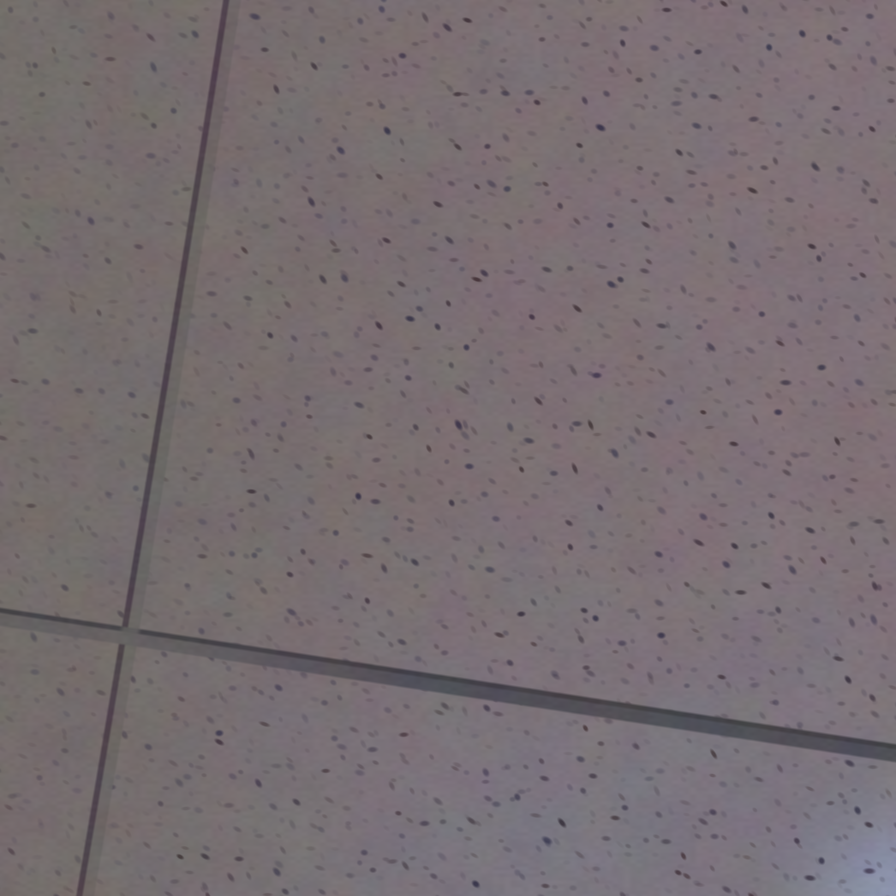
A WebGL 1 fragment shader for this texture:

```glsl
precision highp float;
// Suspended ceiling of flecked mineral tiles, seen at a slight tilt.
// Two slanted rails part the tiles; flecks are jittered ellipses on hashed
// grids, over a soft colour gradient with mottling and grain.

uniform vec2 u_resolution;

#define RAIL_HEIGHT 0.0200
#define RIM_WIDTH 0.0165
#define GROOVE_WIDTH 0.0068
#define FLECK_CELLS 29.0
#define FAINT_CELLS 36.0
#define FLECK_LENGTH 0.0058
#define FLECK_ANGLE -0.55
#define MOTTLE 0.022
#define GRAIN 0.020

const vec3 TILE_LEFT = vec3(0.455, 0.425, 0.420);
const vec3 TILE_RIGHT = vec3(0.500, 0.445, 0.468);
const vec3 TILE_LOW = vec3(0.480, 0.462, 0.500);
const vec3 RIM = vec3(0.415, 0.395, 0.390);
const vec3 GROOVE = vec3(0.290, 0.245, 0.285);
const vec3 RAIL_NEAR = vec3(0.400, 0.380, 0.385);
const vec3 RAIL_FAR = vec3(0.315, 0.312, 0.345);
const vec3 RAIL_SHADOW = vec3(0.255, 0.245, 0.265);

vec3 hash3(vec2 p) {
  vec3 q = fract(p.xyx * vec3(0.1031, 0.1030, 0.0973));
  q += dot(q, q.yxz + 33.33);
  return fract((q.xxy + q.yzz) * q.zyx);
}

// Smooth noise with three independent channels, centred on zero
vec3 noise3(vec2 p) {
  vec2 i = floor(p), f = fract(p);
  f = f * f * (3.0 - 2.0 * f);
  vec3 low = mix(hash3(i), hash3(i + vec2(1.0, 0.0)), f.x);
  vec3 high = mix(hash3(i + vec2(0.0, 1.0)), hash3(i + 1.0), f.x);
  return mix(low, high, f.y) - 0.5;
}

// Soft-edged strip covering lo < x < hi
float strip(float x, float lo, float hi, float soft) {
  return smoothstep(lo - soft, lo + soft, x)
       * (1.0 - smoothstep(hi - soft, hi + soft, x));
}

// Lay one grid of flecks over a colour
vec3 addFlecks(vec3 col, vec2 p, float cells, float size, float strength, float seed) {
  vec2 home = floor(p * cells);
  for (int y = -1; y <= 1; y++) {
    for (int x = -1; x <= 1; x++) {
      vec2 cell = home + vec2(float(x), float(y));
      vec3 place = hash3(cell + seed);
      vec3 look = hash3(cell + seed + 71.0);
      vec2 d = p - (cell + place.xy) / cells;
      float angle = FLECK_ANGLE + (place.z - 0.5) * 1.3;
      float c = cos(angle), s = sin(angle);
      vec2 axes = size * vec2(mix(0.65, 1.15, look.x), mix(0.42, 0.62, look.y));
      float r = length(vec2(c * d.x + s * d.y, c * d.y - s * d.x) / axes);
      float mask = 1.0 - smoothstep(0.35, 1.35, r);
      vec3 ink = mix(vec3(0.27, 0.21, 0.22), vec3(0.22, 0.21, 0.30), look.y);
      col = mix(col, ink, mask * strength * mix(0.25, 1.0, look.z * look.z));
    }
  }
  return col;
}

void main() {
  vec2 p = gl_FragCoord.xy / u_resolution;
  float soft = 0.0018;

  // Offsets from the two rails; the upright one bends very slightly
  float across = p.x - (0.0885 + 0.172 * p.y - 0.008 * p.y * p.y);
  float above = p.y - (0.3216 - 0.1523 * p.x);

  // Tile colour: warm left, pink right, bluish below, daylight in the corner
  vec3 col = mix(TILE_LEFT, TILE_RIGHT, smoothstep(0.0, 0.95, p.x));
  col = mix(col, TILE_LOW, (1.0 - smoothstep(0.0, 0.5, p.y)) * smoothstep(0.0, 0.7, p.x));
  float glow = 1.0 - smoothstep(0.0, 0.20, length(p - vec2(1.0, 0.0)));
  col += glow * glow * vec3(0.07, 0.12, 0.18);

  // Flecks, paler on the left-hand tiles
  float fade = mix(0.6, 1.0, smoothstep(-0.02, 0.15, across));
  col = addFlecks(col, p, FAINT_CELLS, FLECK_LENGTH * 0.85, 0.40 * fade, 137.0);
  col = addFlecks(col, p, FLECK_CELLS, FLECK_LENGTH, 0.95 * fade, 311.0);

  // Upright rail: pale rim beside a dark groove
  col = mix(col, RIM, strip(across, 0.0, RIM_WIDTH, soft) * 0.85);
  float groove = strip(across, -0.5 * GROOVE_WIDTH, 0.5 * GROOVE_WIDTH, soft);
  col = mix(col, GROOVE, groove * 0.9);

  // Level rail over it: darkens to the right, shadowed along its top edge
  vec3 rail = mix(RAIL_NEAR, RAIL_FAR, smoothstep(0.1, 0.55, p.x));
  float crossing = strip(across, -0.003, RIM_WIDTH, 0.004);
  float shadow = strip(above, -0.0055, 0.01, soft) * (1.0 - 0.75 * crossing);
  rail = mix(rail, RAIL_SHADOW, shadow * 0.85);
  col = mix(col, rail, strip(above, -RAIL_HEIGHT, 0.0, soft));

  // Colour mottling and fine horizontal grain
  col += MOTTLE * noise3(p * 24.0) + 0.6 * MOTTLE * noise3(p * 70.0 + 19.0);
  col += GRAIN * noise3(p * vec2(150.0, 260.0) + 43.0).x;

  gl_FragColor = vec4(col, 1.0);
}
```
